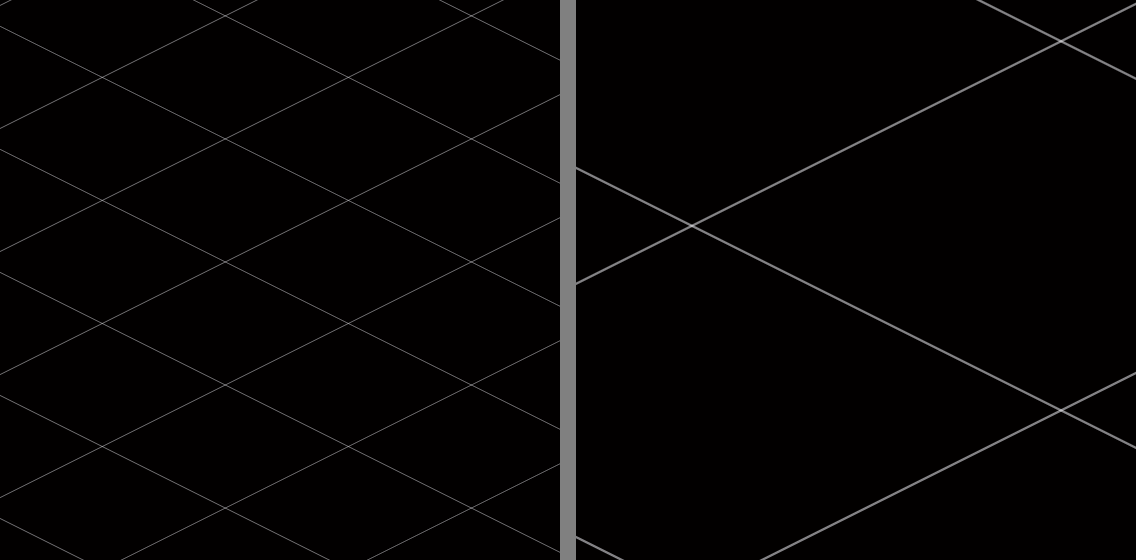
Left, the full canvas; right, a detail of the centre.
This pattern is drawn by a Shadertoy shader. Its source:

```glsl
// Share of a pixel covered by a stripe of given width at signed distance dist
float stripeCoverage(float dist, float width, float pixel) {
    float upper = min(dist + 0.5 * pixel, 0.5 * width);
    float lower = max(dist - 0.5 * pixel, -0.5 * width);
    return max(upper - lower, 0.0) / pixel;
}

// Evenly spaced lines rising or falling one unit for every two across
float slantedLines(vec2 p, float slope, float offset, float pixel) {
    float spacing = 112.5 / 512.0;
    float height = p.y - slope * p.x - offset;
    float vertical = (fract(height / spacing + 0.5) - 0.5) * spacing;
    float dist = vertical / sqrt(1.0 + slope * slope);
    return stripeCoverage(dist, 0.7 / 512.0, pixel);
}

void mainImage(out vec4 fragColor, in vec2 fragCoord) {
    vec2 p = fragCoord / iResolution.y;
    float pixel = 1.0 / iResolution.y;

    // Two line families cross to form wide diamonds
    float rising = slantedLines(p, 0.5, 57.0 / 512.0, pixel);
    float falling = slantedLines(p, -0.5, 38.0 / 512.0, pixel);

    // Translucent strokes, brighter where they overlap
    vec3 color = vec3(0.008, 0.0, 0.0);
    vec3 strokeColor = vec3(0.98, 0.98, 1.0);
    color = mix(color, strokeColor, 0.52 * rising);
    color = mix(color, strokeColor, 0.52 * falling);

    fragColor = vec4(color, 1.0);
}
```
